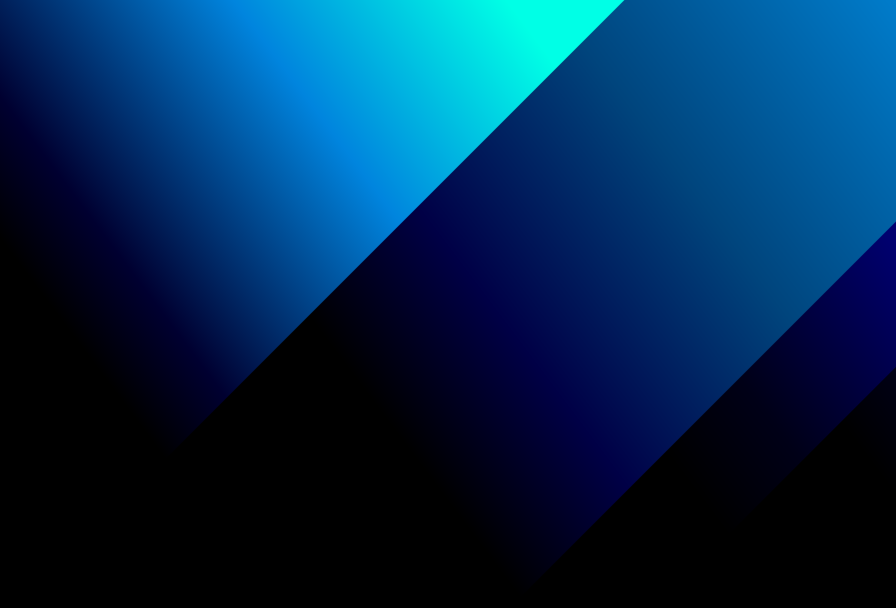
Reproduce this background procedurally as a WebGL 1 fragment shader.

```glsl
precision highp float;
// Diagonal overlapping sheets, each fading from black through navy to bright blue.

uniform vec2 u_resolution;

// Lengths are in canvas heights.
const vec2 GLOW_DIR = vec2(0.8, 0.6);    // direction in which every sheet brightens
const vec2 EDGE_DIR = vec2(1.0, -1.0);   // across the sheet borders
const vec3 BORDERS = vec3(0.027, 0.838, 1.077);

// Gradient stops along GLOW_DIR: black, low, middle, high
const vec4 STOPS_TOP    = vec4(0.365, 0.505, 0.906, 1.265);
const vec4 STOPS_MIDDLE = vec4(0.695, 0.945, 1.325, 1.785);
const vec4 STOPS_LOWER  = vec4(1.030, 1.200, 1.540, 1.800);
const vec4 STOPS_CORNER = vec4(1.290, 1.420, 1.650, 1.900);

const vec3 BLACK     = vec3(0.0);
const vec3 MIDNIGHT  = vec3(0.0, 0.0, 0.09);
const vec3 DARK_NAVY = vec3(0.0, 0.0, 0.19);
const vec3 NAVY      = vec3(0.0, 0.0, 0.275);
const vec3 INDIGO    = vec3(0.0, 0.0, 0.44);
const vec3 STEEL     = vec3(0.0, 0.27, 0.49);
const vec3 BLUE      = vec3(0.0, 0.49, 0.80);
const vec3 AZURE     = vec3(0.0, 0.52, 0.87);
const vec3 CYAN      = vec3(0.0, 1.0, 0.90);

float ramp(float start, float end, float t) {
  return clamp((t - start) / (end - start), 0.0, 1.0);
}

// Piecewise linear gradient from black through three colours
vec3 sheet(float t, vec4 stops, vec3 low, vec3 middle, vec3 high) {
  vec3 color = mix(BLACK, low, ramp(stops.x, stops.y, t));
  color = mix(color, middle, ramp(stops.y, stops.z, t));
  return mix(color, high, ramp(stops.z, stops.w, t));
}

void main() {
  vec2 p = gl_FragCoord.xy / u_resolution.y;
  float glow = dot(p, GLOW_DIR);
  float across = dot(p, EDGE_DIR);

  // Border coverage, softened over about one pixel
  float soft = 1.0 / u_resolution.y;
  vec3 beyond = smoothstep(BORDERS - soft, BORDERS + soft, vec3(across));

  // Sheets from upper left to lower right
  vec3 color = sheet(glow, STOPS_TOP, DARK_NAVY, AZURE, CYAN);
  color = mix(color, sheet(glow, STOPS_MIDDLE, NAVY, STEEL, BLUE), beyond.x);
  color = mix(color, sheet(glow, STOPS_LOWER, MIDNIGHT, INDIGO, INDIGO), beyond.y);
  color = mix(color, sheet(glow, STOPS_CORNER, MIDNIGHT, NAVY, INDIGO), beyond.z);

  gl_FragColor = vec4(color, 1.0);
}
```
